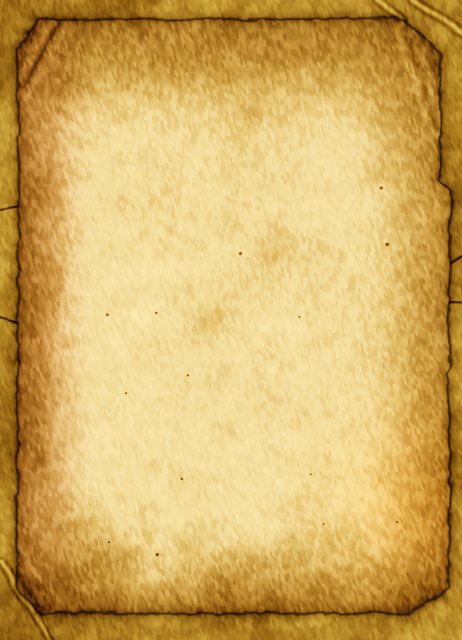
Give the GLSL for this texture, as a Shadertoy shader.

```glsl
// Aged parchment sheet with burnt, torn edges lying on a darker cracked backing.

float hash(vec2 c) {
    return fract(sin(dot(c, vec2(127.1, 311.7))) * 43758.5);
}

// Smooth cellular noise: shades of scattered cells blended by distance, centred on zero
float cells(vec2 p) {
    vec2 base = floor(p);
    float shade = 0.0, total = 0.0;
    for (int j = -1; j <= 1; j++)
    for (int i = -1; i <= 1; i++) {
        vec2 id = base + vec2(i, j);
        vec2 away = p - id - vec2(hash(id), hash(id + 41.3));
        float weight = exp(-6.0 * dot(away, away));
        shade += weight * hash(id + 17.7);
        total += weight;
    }
    return shade / total - 0.5;
}

float layered(vec2 p) {
    return cells(p) + 0.5 * cells(p * 2.1 + 5.0) + 0.3 * cells(p * 4.7 + 9.0);
}

float segment(vec2 p, vec2 a, vec2 b) {
    vec2 ab = b - a;
    return length(p - a - ab * clamp(dot(p - a, ab) / dot(ab, ab), 0.0, 1.0));
}

float bump(float x, float width) {
    return exp(-x * x / (width * width));
}

float fadeIn(float depth, float reach) {
    return 1.0 - smoothstep(0.0, reach, depth);
}

// Right border steps outward below a small tear
float rightBorder(float y) {
    return 0.688 + 0.014 * (1.0 - smoothstep(0.700, 0.722, y))
         + 0.005 * bump(y - 0.68, 0.025) - 0.006 * bump(y - 0.718, 0.005)
         - 0.004 * bump(y - 0.415, 0.006);
}

// Depth inside the sheet, negative outside
float sheetDepth(vec2 p) {
    float d = min(min(p.x - 0.029, rightBorder(p.y) - p.x), min(0.970 - p.y, p.y - 0.043));
    d = min(d, dot(p - vec2(0.029, 0.922), vec2(0.85, -0.53)));
    d = min(d, dot(p - vec2(0.630, 0.970), vec2(-0.67, -0.74)));
    d = min(d, dot(p - vec2(0.029, 0.080), vec2(0.787, 0.617)));
    d = min(d, dot(p - vec2(0.700, 0.080), vec2(-0.53, 0.85)));
    return d + 0.005 * cells(p * 32.0) + 0.004 * cells(p * 95.0);
}

// Sepia ramp from burnt brown to cream
vec3 sepia(float t) {
    vec3 c = mix(vec3(0.16, 0.07, 0.01), vec3(0.32, 0.16, 0.03), clamp(t * 5.0 + 1.0, 0.0, 1.0));
    c = mix(c, vec3(0.51, 0.31, 0.05), clamp(t * 5.0, 0.0, 1.0));
    c = mix(c, vec3(0.66, 0.45, 0.12), clamp(t * 5.0 - 1.0, 0.0, 1.0));
    c = mix(c, vec3(0.79, 0.60, 0.24), clamp(t * 5.0 - 2.0, 0.0, 1.0));
    c = mix(c, vec3(0.89, 0.75, 0.42), clamp(t * 5.0 - 3.0, 0.0, 1.0));
    c = mix(c, vec3(0.95, 0.86, 0.60), clamp(t * 5.0 - 4.0, 0.0, 1.0));
    return mix(c, vec3(1.0, 0.95, 0.75), clamp(t * 2.5 - 2.5, 0.0, 1.0));
}

float specks(vec2 p) {
    vec2 id = floor(p * 9.0);
    vec2 centre = (id + 0.2 + 0.6 * vec2(hash(id + 3.1), hash(id + 8.6))) / 9.0;
    float radius = 0.0015 + 0.0015 * hash(id + 2.4);
    return step(0.6, hash(id)) * (1.0 - smoothstep(radius * 0.4, radius * 1.4, length(p - centre)));
}

void mainImage(out vec4 fragColor, in vec2 fragCoord) {
    vec2 p = fragCoord / iResolution.xy * vec2(0.7227, 1.0);
    float depth = sheetDepth(p);
    float stain = layered(p * 9.0);
    float mottle = cells(p * 46.0);
    float fibre = cells(vec2(p.x + 0.25 * p.y, p.y) * vec2(240.0, 115.0));

    // Sheet: bright centre, browned towards each border
    vec2 q = p + 0.035 * stain;
    float bright = (1.0 - 0.62 * fadeIn(q.x - 0.029, 0.14))
                 * (1.0 - 0.66 * fadeIn(0.970 - q.y, 0.20))
                 * (1.0 - 0.54 * fadeIn(rightBorder(p.y) - q.x, 0.16))
                 * (1.0 - 0.66 * fadeIn(q.y - 0.043, 0.15));
    float tone = 0.14 + 0.89 * bright + 0.10 * stain + 0.12 * mottle;
    tone += fibre * mix(0.32, 0.20, bright);
    tone -= 0.28 * exp(-max(depth, 0.0) / 0.008);

    // Side fold stain, faint central blotch and upper blotch
    float foldX = 0.095 + 0.012 * sin(p.y * 23.0) + 0.01 * stain;
    tone -= 0.10 * (1.0 - smoothstep(foldX - 0.006, foldX + 0.006, p.x)) * bump(p.y - 0.6, 0.2);
    tone -= 0.17 * bump(segment(q, vec2(0.32, 0.49), vec2(0.43, 0.61)), 0.035) * (0.7 + 1.5 * mottle);
    tone -= 0.12 * bump(length(q - vec2(0.39, 0.80)), 0.06);

    // Corner creases with lit flanks
    vec2 bent = p + 0.006 * cells(p * 25.0);
    float upperLeft = segment(bent, vec2(0.093, 0.965), vec2(0.035, 0.862));
    float lowerLeft = segment(bent, vec2(0.030, 0.145), vec2(0.098, 0.050));
    float curl = segment(bent, vec2(0.030, 0.100), vec2(0.060, 0.050));
    float upperRight = segment(bent, vec2(0.635, 0.955), vec2(0.684, 0.800));
    tone -= 0.30 * (exp(-upperLeft / 0.003) + exp(-curl / 0.004)) + 0.15 * exp(-upperRight / 0.004);
    tone += 0.16 * (bump(upperLeft - 0.012, 0.008) + bump(lowerLeft, 0.005) + bump(upperRight - 0.010, 0.006));
    tone -= 0.75 * specks(p) * smoothstep(0.05, 0.09, depth);
    vec3 sheet = sepia(tone);
    sheet *= mix(vec3(1.0), vec3(1.0, 0.93, 1.05), fadeIn(p.x - 0.03, 0.13));
    sheet *= mix(vec3(1.0), vec3(1.04, 0.97, 0.82), bump(length(p - vec2(0.69, 0.20)), 0.14));

    // Backing: golden mottling, cracks, corner vignette and shadow
    float back = 0.50 + 0.22 * stain + 0.18 * mottle + 0.20 * fibre;
    back -= 0.20 * bump(length(p - vec2(0.0, 1.0)), 0.10) + 0.15 * bump(length(p), 0.10);
    float crack = min(segment(bent, vec2(0.0, 0.672), vec2(0.035, 0.678)),
                      segment(bent, vec2(0.0, 0.503), vec2(0.035, 0.495)));
    crack = min(crack, segment(bent, vec2(0.700, 0.585), vec2(0.73, 0.605)));
    crack = min(crack, segment(bent, vec2(0.695, 0.530), vec2(0.73, 0.528)));
    float ridge = min(segment(bent, vec2(0.645, 1.0), vec2(0.73, 0.945)),
                      segment(bent, vec2(0.59, 1.0), vec2(0.63, 0.97)));
    ridge = min(ridge, segment(bent, vec2(0.0, 0.12), vec2(0.08, 0.0)));
    back += 0.25 * bump(ridge, 0.004) - 0.25 * bump(ridge - 0.006, 0.003);
    back -= 0.60 * bump(crack, 0.002);
    back -= 0.45 * exp(min(depth, 0.0) / 0.008);
    vec3 backing = sepia(back) * vec3(0.98, 1.02, 0.85);

    float pixel = 1.0 / iResolution.y;
    vec3 color = mix(backing, sheet, smoothstep(-pixel, pixel, depth));
    color *= 1.0 - 0.5 * bump(depth + 0.001, 0.002);
    fragColor = vec4(color, 1.0);
}
```
